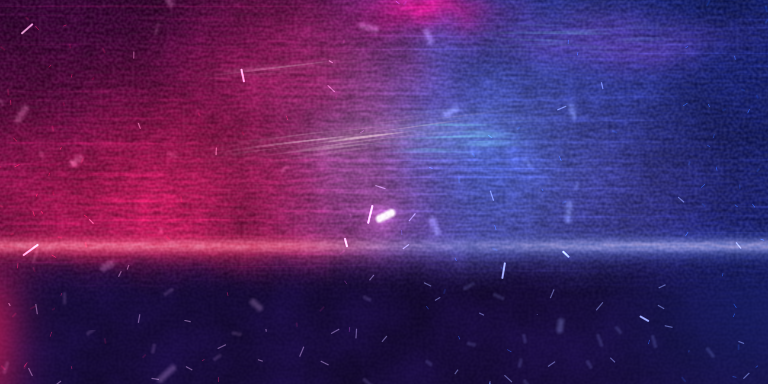
This background is drawn by a Shadertoy shader. Its source:

```glsl
// Red and blue light haze over a dark floor, split by a glowing horizon beam.
// Soft elliptical glows set the colours, stretched gradient noise draws the
// light streaks, and hashed grid cells scatter the flying shards.

const vec3 PLUM    = vec3(0.21, 0.03, 0.21);
const vec3 NAVY    = vec3(0.09, 0.13, 0.42);
const vec3 FLOOR   = vec3(0.095, 0.045, 0.235);
const vec3 CRIMSON = vec3(0.69, 0.10, 0.33);
const vec3 BLUE    = vec3(0.29, 0.36, 0.74);
const vec3 MAUVE   = vec3(0.62, 0.32, 0.58);
const vec3 MAGENTA = vec3(0.78, 0.10, 0.52);
const vec3 VIOLET  = vec3(0.32, 0.22, 0.60);
const vec3 ICE     = vec3(0.46, 0.72, 0.92);
const vec3 BLUSH   = vec3(0.92, 0.76, 0.84);
const float HORIZON = 0.357;
const float STREAK_SLOPE = 0.12;
const float GRAIN = 0.06;

vec2 hash2(vec2 p) {
    vec3 q = fract(p.xyx * vec3(0.1031, 0.1030, 0.0973));
    q += dot(q, q.yzx + 33.33);
    return fract((q.xx + q.yz) * q.zy);
}

float gradientDot(vec2 cell, vec2 offset) {
    float a = 6.2832 * hash2(cell).x;
    return dot(vec2(cos(a), sin(a)), offset);
}

// Gradient noise, roughly -0.7 to 0.7
float noise(vec2 p) {
    vec2 i = floor(p), f = fract(p);
    vec2 u = f * f * f * (f * (f * 6.0 - 15.0) + 10.0);
    vec2 e = vec2(1.0, 0.0);
    float low = mix(gradientDot(i, f), gradientDot(i + e, f - e), u.x);
    float high = mix(gradientDot(i + e.yx, f - e.yx), gradientDot(i + 1.0, f - 1.0), u.x);
    return mix(low, high, u.y);
}

float fbm(vec2 p) {
    float sum = 0.0, amp = 0.6;
    for (int i = 0; i < 4; i++) {
        sum += amp * noise(p);
        p = p * 2.03 + 17.3;
        amp *= 0.5;
    }
    return sum;
}

float glow(vec2 p, vec2 centre, vec2 radius) {
    vec2 d = (p - centre) / radius;
    return exp(-dot(d, d));
}

float shard(vec2 p, float angle, float halfLength, float width, float blur) {
    vec2 dir = vec2(cos(angle), sin(angle));
    float d = length(p - dir * clamp(dot(p, dir), -halfLength, halfLength));
    blur = max(blur, 0.75 / iResolution.y);
    return 1.0 - smoothstep(width - blur, width + blur, d);
}

// One layer of scattered shards; size is the longest half length
float shardLayer(vec2 p, float cellSize, float size, float density, float seed) {
    vec2 home = floor(p / cellSize);
    float sum = 0.0;
    for (int y = -1; y <= 1; y++)
    for (int x = -1; x <= 1; x++) {
        vec2 cell = home + vec2(x, y);
        vec2 place = hash2(cell + seed), look = hash2(cell + seed + 41.7);
        vec2 kind = hash2(cell + seed + 83.1);
        float soft = step(0.55, kind.y);
        float width = size * mix(0.10, 0.32, soft);
        float s = shard(p - (cell + place) * cellSize, 0.4 + 2.6 * look.x,
                        size * mix(0.3, 0.9, look.y), width, width * mix(0.5, 1.0, soft));
        sum += s * step(kind.x, density) * mix(0.75, 0.22, soft);
    }
    return sum;
}

vec3 haze(vec2 p) {
    vec2 q = p + 0.10 * vec2(fbm(p * 3.0), fbm(p * 3.0 + 9.0));
    vec3 c = mix(PLUM, NAVY, smoothstep(0.75, 1.25, q.x));
    c = mix(c, CRIMSON, 0.97 * glow(q, vec2(0.50, 0.47), vec2(0.80, 0.29)));
    c = mix(c, CRIMSON, 0.70 * glow(q, vec2(0.82, 0.80), vec2(0.30, 0.24)));
    c = mix(c, BLUE, 0.95 * glow(q, vec2(1.28, 0.58), vec2(0.40, 0.42)));
    c = mix(c, MAUVE, 0.65 * glow(q, vec2(0.94, 0.60), vec2(0.15, 0.22)));
    c = mix(c, VIOLET, 0.75 * glow(q, vec2(1.60, 0.90), vec2(0.30, 0.06)));
    c = mix(c, MAGENTA, 0.90 * glow(q, vec2(1.10, 0.965), vec2(0.17, 0.06)));
    return c * (1.0 + 0.42 * fbm(p * 4.0 + 3.0));
}

void mainImage(out vec4 fragColor, in vec2 fragCoord) {
    vec2 p = fragCoord / iResolution.xy * vec2(2.0, 1.0);
    float side = smoothstep(0.70, 1.2, p.x);

    // Haze above, dark floor below with coloured edges
    vec3 ground = FLOOR * (1.0 + 0.5 * fbm(p * 6.0));
    ground = mix(ground, CRIMSON, 0.80 * glow(p, vec2(-0.03, 0.13), vec2(0.09, 0.24)));
    ground = mix(ground, NAVY, 0.75 * glow(p, vec2(2.0, 0.22), vec2(0.34, 0.28)));
    float above = smoothstep(0.19, 0.385, p.y + 0.035 * fbm(p * 7.0));
    vec3 col = mix(ground, haze(p), above * above);

    // Fine horizontal lines and faint level streaks
    float lines = noise(vec2(p.x * 28.0, p.y * 125.0));
    float bands = noise(vec2(p.x * 1.6, p.y * 90.0));
    col *= 1.0 + (0.25 + 0.75 * above) * (0.26 * lines + 0.15 * bands);
    col += above * 0.13 * smoothstep(0.25, 0.6, bands) * mix(CRIMSON, BLUE, side);

    // Tilted bright streaks
    float tilted = p.y - STREAK_SLOPE * (p.x - 0.9);
    float fibres = smoothstep(0.0, 0.45, noise(vec2(p.x * 4.0, tilted * 120.0)));
    float fan = glow(vec2(p.x, tilted), vec2(0.94, 0.642), vec2(0.24, 0.030))
              + 0.45 * glow(vec2(p.x, tilted), vec2(0.74, 0.842), vec2(0.16, 0.012));
    col = mix(col, BLUSH, min(fan, 1.0) * (0.16 + 0.62 * fibres));
    float levelFibres = smoothstep(-0.05, 0.45, noise(vec2(p.x * 5.0, p.y * 100.0)));
    float cyan = glow(p, vec2(1.18, 0.645), vec2(0.15, 0.050));
    col = mix(col, ICE, cyan * (0.25 + 0.60 * levelFibres));
    col = mix(col, ICE, 0.35 * levelFibres * glow(p, vec2(1.50, 0.90), vec2(0.20, 0.035)));

    // Horizon beam
    vec3 beamTint = mix(vec3(0.92, 0.24, 0.42), vec3(0.40, 0.50, 0.86), side);
    float level = (p.y - HORIZON) / 0.030;
    float core = (p.y - HORIZON - 0.003) / 0.014;
    float dip = 1.0 - 0.45 * glow(p, vec2(1.15, HORIZON), vec2(0.32, 1.0));
    float beam = dip * (0.45 * exp(-level * level) + 0.35 * exp(-core * core));
    col = mix(col, beamTint, beam);
    col = mix(col, BLUSH, 0.28 * dip * exp(-core * core) * (1.0 + lines));

    // Shards: sparse large ones, then small sparks near the floor and edges
    vec3 shardTint = mix(BLUSH, vec3(0.72, 0.82, 1.0), side);
    col += shardTint * shardLayer(p, 0.21, 0.025, 0.55, 5.0);
    float lowDensity = 0.12 + 0.50 * smoothstep(0.30, 0.05, p.y);
    col += 0.55 * shardTint * shardLayer(p, 0.075, 0.014, lowDensity, 23.0);
    float edge = smoothstep(0.65, 1.0, abs(p.x - 1.0));
    vec3 sparkTint = mix(vec3(0.9, 0.12, 0.28), vec3(0.12, 0.45, 0.95), side);
    col += 0.7 * sparkTint * shardLayer(p, 0.05, 0.007, 0.06 + 0.45 * edge, 57.0);

    // Bright central shard with its halo
    vec2 hero = p - vec2(1.004, 0.438);
    col += 0.45 * MAUVE * glow(hero, vec2(-0.01, -0.005), vec2(0.045));
    col = mix(col, vec3(1.0, 0.95, 1.0), shard(hero, 0.45, 0.017, 0.010, 0.005));

    col += GRAIN * (0.4 + above) * noise(p * 120.0);
    fragColor = vec4(clamp(col, 0.0, 1.0), 1.0);
}
```
